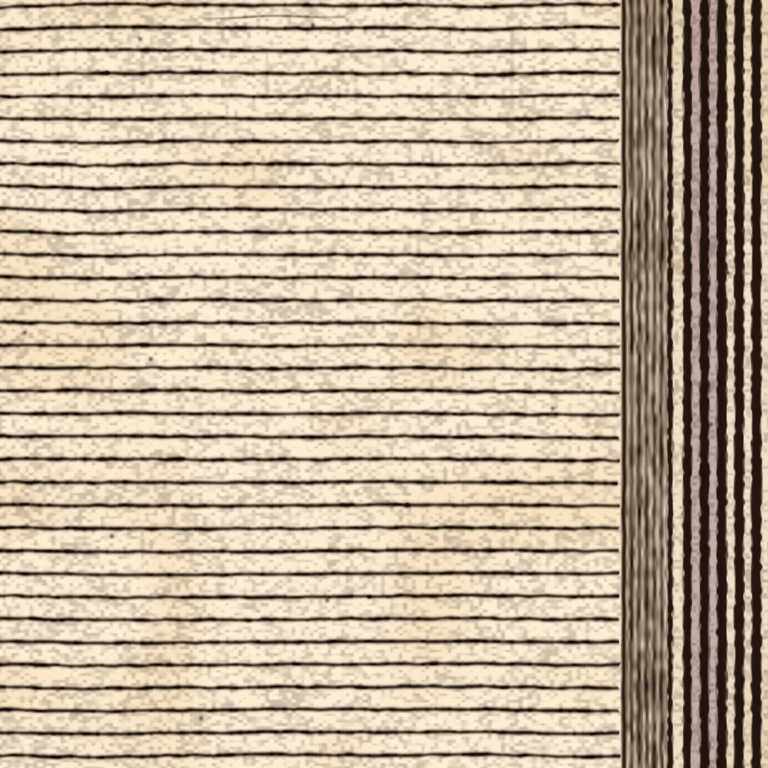
This pattern is drawn by a three.js fragment shader. Its source:

```glsl
#define PAPER vec3(0.985, 0.935, 0.825)
#define INK vec3(0.09, 0.04, 0.01)
#define MAUVE vec3(0.80, 0.73, 0.70)
#define RULE_PITCH 0.0296
#define RULE_TOP 0.0072
#define RULE_WIDTH 0.0027
#define FIELD_EDGE 0.8125
#define HATCH_PITCH 0.0098
#define STRIPE_START 0.8724
#define STRIPE_PITCH 0.0225
#define STRIPE_WIDTH 0.0057
#define GRAIN 230.0

varying vec2 vUv;

float hash(vec2 p) {
  vec3 q = fract(vec3(p.xyx) * 0.1031);
  q += dot(q, q.yzx + 33.33);
  return fract((q.x + q.y) * q.z);
}

float noise(vec2 p) {
  vec2 i = floor(p), f = fract(p);
  f = f * f * (3.0 - 2.0 * f);
  return mix(mix(hash(i), hash(i + vec2(1.0, 0.0)), f.x),
             mix(hash(i + vec2(0.0, 1.0)), hash(i + vec2(1.0)), f.x), f.y);
}

float stroke(float d, float width) {
  d /= width;
  return exp(-d * d);
}

// Mottled fibres and a few scattered flecks
float paperInk(vec2 p) {
  float fibre = noise(p * GRAIN * vec2(0.75, 1.0));
  float cloud = noise(p * 42.0);
  float ink = 0.21 * smoothstep(0.32, 0.95, fibre * 0.75 + cloud * 0.25);

  vec2 cell = floor(p * 24.0);
  vec2 centre = 0.2 + 0.6 * vec2(hash(cell + 7.0), hash(cell + 19.0));
  float fleck = stroke(length(fract(p * 24.0) - centre), 0.07);
  return ink + 0.55 * fleck * step(0.965, hash(cell + 31.0));
}

// Horizontal hand-ruled lines; bends are shared by neighbouring rows
float ruledInk(vec2 p) {
  float y = 1.0 - p.y - RULE_TOP;
  y += 0.0042 * (noise(vec2(p.x * 8.0, y * 4.0)) - 0.5);
  float row = floor(y / RULE_PITCH + 0.5);
  float d = y - row * RULE_PITCH;
  d += 0.0018 * (noise(vec2(p.x * 55.0, row * 7.3)) - 0.5);
  float pressure = noise(vec2(p.x * 90.0, row * 3.7 + 11.0));
  float ink = stroke(d, RULE_WIDTH * mix(0.85, 1.15, pressure));
  return ink * mix(0.72, 0.98, pressure);
}

// Faint stray scratch near the top
float scratchInk(vec2 p) {
  float bend = 0.004 * noise(vec2(p.x * 14.0, 5.0));
  float span = smoothstep(0.24, 0.32, p.x) * (1.0 - smoothstep(0.40, 0.47, p.x));
  return 0.4 * span * stroke(p.y - 0.976 - bend, 0.0018);
}

// Dense vertical hatching beside the ruled field
float hatchInk(vec2 p) {
  float x = p.x - FIELD_EDGE + 0.0016 * (noise(vec2(p.x * 60.0, p.y * 40.0)) - 0.5);
  float strand = floor(x / HATCH_PITCH + 0.5);
  float line = stroke(x - strand * HATCH_PITCH, 0.0029);
  float streak = noise(vec2(p.x * GRAIN * 1.3, p.y * 75.0));
  float patches = noise(vec2(strand * 5.1, p.y * 18.0));
  float ink = 0.30 + 0.42 * line + 0.36 * (streak - 0.5) + 0.22 * (patches - 0.4);
  return max(ink, 0.93 * stroke(x, 0.0038));
}

// Bold vertical stripes with rough edges
float stripeInk(vec2 p, float rough) {
  float x = (p.x - STRIPE_START) / STRIPE_PITCH;
  float index = floor(x + 0.5);
  float d = abs(x - index) * STRIPE_PITCH + 0.0032 * (rough - 0.5);
  float width = STRIPE_WIDTH * mix(0.85, 1.1, hash(vec2(index, 4.0)));
  width *= index < 0.5 ? 0.55 : 1.0;
  return 0.95 * (1.0 - smoothstep(width - 0.002, width + 0.003, d));
}

void main() {
  vec2 p = vUv;
  float rough = noise(p * vec2(GRAIN, 130.0));
  float paper = paperInk(p);

  // Ruled field with slightly uneven line ends
  float lineEnd = FIELD_EDGE - 0.006 + 0.005 * (rough - 0.5);
  float field = 1.0 - smoothstep(lineEnd - 0.002, lineEnd + 0.002, p.x);
  float ink = paper + field * max(ruledInk(p), scratchInk(p));

  // Border bands
  float hatchStart = smoothstep(FIELD_EDGE - 0.006, FIELD_EDGE - 0.002, p.x);
  float stripes = smoothstep(STRIPE_START - 0.005, STRIPE_START - 0.002, p.x);
  ink = mix(ink, hatchInk(p), hatchStart);
  ink = mix(ink, max(stripeInk(p, rough), paper + 0.06), stripes);

  // Cool tint between the second and fourth stripes
  float gap = (p.x - STRIPE_START) / STRIPE_PITCH;
  float tint = smoothstep(0.9, 1.1, gap) * (1.0 - smoothstep(2.9, 3.1, gap));
  vec3 ground = mix(PAPER, MAUVE, tint);

  // Warm stains in the paper
  float stain = smoothstep(0.55, 0.9, noise(p * 9.0 + 3.0));
  ground *= mix(vec3(1.0), vec3(0.99, 0.955, 0.93), stain);

  gl_FragColor = vec4(mix(ground, INK, clamp(ink, 0.0, 1.0)), 1.0);
}
```
